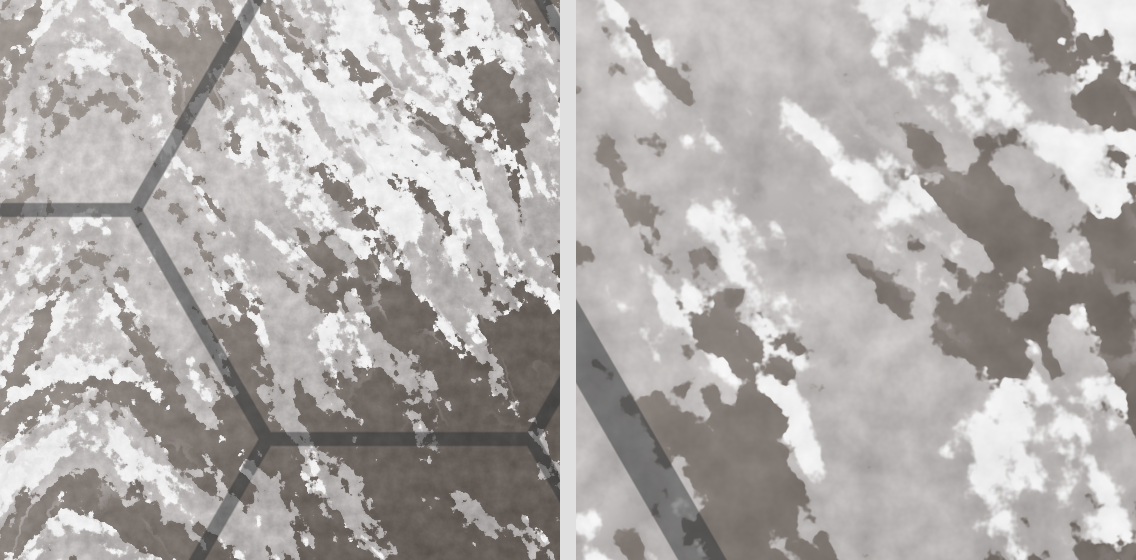
Left, the full canvas; right, a detail of the centre.
Reproduce this texture procedurally as a Shadertoy shader.

```glsl
// Weathered grey stone with chalky diagonal streaks, split by large hexagonal joints

vec2 hashGradient(vec2 cell) {
    vec3 h = fract(cell.xyx * vec3(0.1031, 0.1030, 0.0973));
    h += dot(h, h.yzx + 33.33);
    float angle = 6.2832 * fract((h.x + h.y) * h.z);
    return vec2(cos(angle), sin(angle));
}

float gradientNoise(vec2 p) {
    vec2 i = floor(p), f = fract(p);
    vec2 u = f * f * f * (f * (f * 6.0 - 15.0) + 10.0);
    vec2 e = vec2(1.0, 0.0);
    float low = mix(dot(hashGradient(i), f), dot(hashGradient(i + e), f - e), u.x);
    float high = mix(dot(hashGradient(i + e.yx), f - e.yx), dot(hashGradient(i + 1.0), f - 1.0), u.x);
    return mix(low, high, u.y);
}

float fbm(vec2 p) {
    float sum = 0.0, amplitude = 1.0;
    for (int i = 0; i < 4; i++) {
        sum += amplitude * gradientNoise(p);
        p = p * 2.03 + 17.3;
        amplitude *= 0.55;
    }
    return sum;
}

// Soft round weight around a centre
float blob(vec2 p, vec2 centre, float radius) {
    vec2 d = (p - centre) / radius;
    return exp(-dot(d, d));
}

// Distance to the nearest edge of a flat-topped hexagon grid
float hexEdge(vec2 p, float apothem) {
    vec2 size = apothem * vec2(3.4641, 2.0);
    vec2 a = mod(p + 0.5 * size, size) - 0.5 * size;
    vec2 b = mod(p, size) - 0.5 * size;
    vec2 h = abs(dot(a, a) < dot(b, b) ? a : b);
    return apothem - max(h.y, dot(h, vec2(0.86603, 0.5)));
}

vec3 stone(vec2 uv) {
    // Streaks fan out to both sides of a vertical ridge
    vec2 bent = uv + 0.045 * vec2(gradientNoise(uv * 4.0), gradientNoise(uv * 4.0 + 9.0));
    float side = sqrt(pow(bent.x - 0.16, 2.0) + 0.001);
    vec2 streak = vec2(dot(vec2(side, bent.y), vec2(0.84, 0.54)) * 12.0,
                       dot(vec2(side, bent.y), vec2(-0.54, 0.84)) * 4.0);
    float grain = fbm(uv * 42.0);

    // Where the pale crust is dense, and where it turns white
    float veil = blob(uv, vec2(0.2, 0.72), 0.2) + blob(uv, vec2(0.23, 0.5), 0.15)
               + blob(uv, vec2(0.5, 0.42), 0.14);
    float bright = blob(uv, vec2(0.63, 0.88), 0.27) + blob(uv, vec2(0.03, 0.28), 0.24)
                 + 0.7 * blob(uv, vec2(0.78, 0.52), 0.2);
    float bare = blob(uv, vec2(0.85, 0.08), 0.38);

    float crustField = fbm(streak + 3.0) + 0.32 * grain
                     + 0.05 + 0.25 * veil + 0.16 * bright - 0.36 * bare;
    float crust = smoothstep(-0.035, 0.045, crustField);
    float whiteField = fbm(streak * 1.5 + 31.0) + 0.4 * grain
                     - 0.24 + 0.48 * bright - 0.2 * veil - 0.25 * bare;
    float white = crust * smoothstep(-0.06, 0.16, whiteField);

    // Thin pale veins along the streaks
    float vein = 1.0 - smoothstep(0.015, 0.06, abs(gradientNoise(streak * 1.3 + 53.0) + 0.12 * grain));
    vein *= clamp(bright, 0.0, 1.0) * smoothstep(-0.2, 0.2, gradientNoise(uv * 9.0));

    // Bare stone darkens towards the lower right
    float shade = smoothstep(0.1, 0.9, 0.55 * uv.x + 0.45 * (1.0 - uv.y));
    vec3 rock = mix(vec3(0.62, 0.59, 0.57), vec3(0.40, 0.37, 0.35), shade);
    rock += 0.05 * grain + 0.05 * gradientNoise(uv * vec2(14.0, 30.0));
    vec3 chalk = mix(vec3(0.78, 0.765, 0.76), vec3(0.69, 0.675, 0.67), shade);
    chalk += 0.09 * grain + 0.09 * gradientNoise(streak * 2.0);

    vec3 colour = mix(rock, chalk, crust);
    colour = mix(colour, vec3(0.93, 0.93, 0.93) + 0.05 * grain, white);
    return mix(colour, vec3(0.88, 0.87, 0.87), 0.75 * vein);
}

void mainImage(out vec4 fragColor, in vec2 fragCoord) {
    vec2 uv = fragCoord / iResolution.xy;
    vec3 colour = stone(uv);

    // Translucent dark joints let the stone show through
    float edge = hexEdge(uv - vec2(0.7125, 0.625), 0.409);
    float blur = 1.2 / iResolution.y;
    float joint = 1.0 - smoothstep(0.0125 - blur, 0.0125 + blur, edge);
    vec3 jointColour = mix(colour, vec3(dot(colour, vec3(0.333))), 0.5) * 0.52 + 0.09;
    colour = mix(colour, jointColour, joint);

    fragColor = vec4(clamp(colour, 0.0, 1.0), 1.0);
}
```
